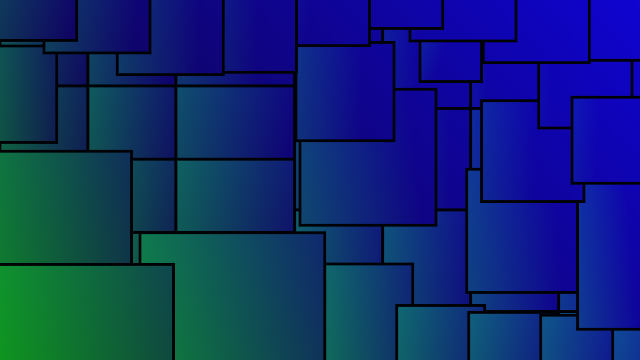
Give the GLSL for this background, as a WebGL 1 fragment shader.

```glsl
precision highp float;
// Overlapping ink-outlined panels, shaded from green at lower left to blue at upper right.
// Loops lay a stepped grid and two border rows; a few large panels overlap them,
// painted back to front. Space is 16 by 9 units, with y running downwards.

uniform vec2 u_resolution;

// Paints one panel from its top-left to its bottom-right corner.
void panel(inout vec3 color, vec2 p, vec2 topLeft, vec2 bottomRight) {
    vec2 size = bottomRight - topLeft;
    vec2 edge = abs(p - 0.5 * (topLeft + bottomRight)) - 0.5 * size;
    float dist = max(edge.x, edge.y);
    float soft = 8.0 / u_resolution.x;

    // Blue follows the canvas; green also fades across the panel.
    vec2 local = (p - topLeft) / size;
    vec2 place = vec2(p.x / 16.0, 1.0 - p.y / 9.0);
    float green = 0.68 - dot(place, vec2(0.35, 0.36)) - dot(local, vec2(0.22, 0.1));
    float blue = 0.12 + dot(place, vec2(0.46, 0.24));
    vec3 fill = vec3(0.06, max(green, 0.015), blue);

    vec3 ink = vec3(0.0, 0.005, 0.02);
    fill = mix(fill, ink, smoothstep(-0.035 - soft, -0.035 + soft, dist));
    color = mix(fill, color, smoothstep(0.035 - soft, 0.035 + soft, dist));
}

// Left edge of a grid column, with a wider gap before the fourth.
float columnLeft(float column) {
    return 2.2 * column + 0.77 * step(2.5, column);
}

void main() {
    vec2 p = gl_FragCoord.xy / u_resolution * vec2(16.0, 9.0);
    p.y = 9.0 - p.y;
    vec3 color = vec3(0.0);

    // Backing grid: taller rows on the right side
    for (int i = 0; i < 7; i++) {
        float column = float(i);
        float rightSide = step(2.5, column);
        float rowHeight = mix(1.83, 2.54, rightSide);
        for (int j = 0; j < 6; j++) {
            float top = mix(5.81, 5.25, rightSide) + (float(j) - 4.0) * rowHeight;
            panel(color, p, vec2(columnLeft(column), top),
                  vec2(columnLeft(column + 1.0), top + rowHeight));
        }
    }

    // Lower row, stepping down towards the right
    for (int i = 0; i < 5; i++) {
        float k = float(i);
        vec2 corner = vec2(8.12 + 1.8 * k, 6.6 + 1.45 * k / (k + 0.4));
        panel(color, p, corner, vec2(corner.x + 2.2, 9.5));
    }

    // Large central and right-hand panels
    panel(color, p, vec2(7.5, 2.23), vec2(10.9, 5.63));
    panel(color, p, vec2(7.4, 1.06), vec2(9.85, 3.52));
    panel(color, p, vec2(10.5, 0.98), vec2(12.04, 2.04));
    panel(color, p, vec2(11.67, 4.23), vec2(14.44, 7.31));
    panel(color, p, vec2(14.44, 4.5), vec2(16.3, 8.23));
    panel(color, p, vec2(12.04, 2.52), vec2(14.6, 5.04));
    panel(color, p, vec2(13.47, 0.5), vec2(15.8, 3.2));
    panel(color, p, vec2(14.3, 2.43), vec2(16.3, 4.58));

    // Large left-hand panels
    panel(color, p, vec2(-0.3, 1.15), vec2(1.42, 3.56));
    panel(color, p, vec2(-0.3, 3.78), vec2(3.29, 7.0));
    panel(color, p, vec2(3.5, 5.82), vec2(8.12, 9.5));
    panel(color, p, vec2(-0.3, 6.61), vec2(4.34, 9.5));

    // Upper row, right to left, with a wavy lower edge
    for (int i = 0; i < 9; i++) {
        float k = 8.0 - float(i);
        float right = 1.92 + 1.83 * k;
        float bottom = 1.55 - 0.06 * k - 0.54 * cos(1.257 * k);
        panel(color, p, vec2(right - 2.65, -0.6), vec2(right, bottom));
    }

    gl_FragColor = vec4(color, 1.0);
}
```
